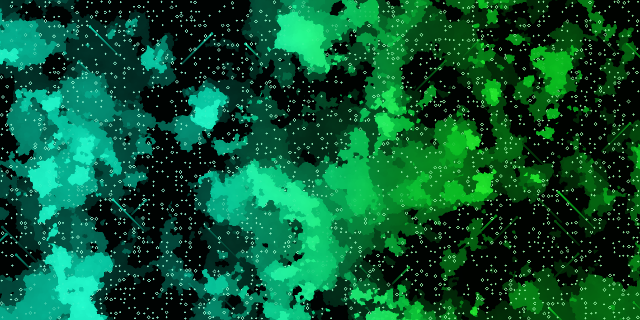
Reproduce this background procedurally as a Shadertoy shader.

```glsl
// Jagged layered nebula from teal to green, with diamond stars and diagonal streaks.

const int CLOUD_LAYERS = 7;
const int STREAKS = 44;
const float STAR_GRID = 68.0;
const float CHIP_GRID = 105.0;

float hash1(vec2 p) {
    vec3 q = fract(p.xyx * 0.1031);
    q += dot(q, q.yzx + 33.33);
    return fract((q.x + q.y) * q.z);
}

vec2 hash2(vec2 p) {
    return vec2(hash1(p + 11.7), hash1(p + 53.2));
}

float valueNoise(vec2 p) {
    vec2 i = floor(p), f = fract(p);
    f = f * f * (3.0 - 2.0 * f);
    float bottom = mix(hash1(i), hash1(i + vec2(1, 0)), f.x);
    float top = mix(hash1(i + vec2(0, 1)), hash1(i + vec2(1, 1)), f.x);
    return mix(bottom, top, f.y);
}

float fbm(vec2 p) {
    float sum = 0.0, amp = 1.0, total = 0.0;
    for (int i = 0; i < 5; i++) {
        sum += amp * valueNoise(p);
        total += amp;
        amp *= 0.58;
        p = mat2(1.6, 1.2, -1.2, 1.6) * p + 7.3;
    }
    return sum / total;
}

// Pulls points toward the nearest scattered site, which chips the outlines
vec2 chip(vec2 p, float grid) {
    vec2 q = p * grid, cell = floor(q), site = q;
    float best = 9.0;
    for (int y = -1; y <= 1; y++)
    for (int x = -1; x <= 1; x++) {
        vec2 c = cell + vec2(x, y);
        vec2 s = c + hash2(c);
        float d = dot(q - s, q - s);
        if (d < best) { best = d; site = s; }
    }
    return mix(p, site / grid, 0.75);
}

// Brightness of overlapping patches, painted from dark to light
float clouds(vec2 p, float bias) {
    vec2 q = chip(p, CHIP_GRID);
    float baseHeight = fbm(q * 4.4 + 4.0);
    float light = 0.012;
    for (int i = 0; i < CLOUD_LAYERS; i++) {
        float k = float(i);
        float ownHeight = fbm(q * 6.5 + vec2(17.3, 9.1) * (k + 1.0));
        float height = mix(baseHeight, ownHeight, 0.48) + bias - 0.513 - 0.022 * k;
        float shade = mix(0.17, 0.93, k / float(CLOUD_LAYERS - 1)) + 0.4 * height;
        light = mix(light, shade, 0.92 * step(0.0, height));
    }
    return light;
}

// Scattered dots and hollow diamonds
float stars(vec2 p, float grid, float px) {
    vec2 cell = floor(p * grid);
    vec2 center = (cell + mix(vec2(0.3), vec2(0.7), hash2(cell))) / grid;
    float kind = hash1(cell + 91.0);
    float d = abs(p.x - center.x) + abs(p.y - center.y);
    float shape = kind < 0.08 ? abs(d - 0.0046) - 0.0012 : d - 0.0033;
    return step(kind, 0.29) * (1.0 - smoothstep(-0.5 * px, 0.7 * px, shape));
}

// Diagonal trails with a bright head and a fading tail
float streaks(vec2 p, float aspect, float px) {
    float light = 0.0;
    for (int i = 0; i < STREAKS; i++) {
        vec2 id = vec2(float(i) * 3.7, 5.0);
        vec2 head = hash2(id) * vec2(aspect, 1.0);
        vec2 dir = vec2(hash1(id + 2.0) < 0.5 ? 1.0 : -1.0, -1.0) * 0.7071;
        float len = mix(0.05, 0.19, hash1(id + 4.0));
        vec2 v = p - head;
        float along = clamp(dot(v, dir), 0.0, len);
        float d = length(v - dir * along) - 0.003;
        float headDist = length(v) - 0.0045;
        float trail = (1.0 - smoothstep(-0.5 * px, 0.5 * px, d)) * (1.0 - 0.6 * along / len);
        float tip = 1.0 - smoothstep(-0.5 * px, 0.5 * px, headDist);
        light = max(light, max(trail, tip) * mix(0.25, 0.85, hash1(id + 6.0)));
    }
    return light;
}

void mainImage(out vec4 fragColor, in vec2 fragCoord) {
    float px = 1.0 / iResolution.y;
    float aspect = iResolution.x * px;
    vec2 p = fragCoord * px;
    float across = p.x / aspect;

    // Four samples smooth the chipped outlines
    float bias = mix(0.016, -0.013, across);
    float light = 0.0;
    for (int i = 0; i < 4; i++) {
        vec2 offset = vec2(i % 2, i / 2) * 0.5 - 0.25;
        light += 0.25 * clouds(p + offset * px, bias);
    }

    // Hue runs from teal to green, with pale highlights
    float blend = smoothstep(0.28, 0.78, across + 0.12 * (fbm(p * 2.0 + 31.0) - 0.5));
    vec3 hue = mix(vec3(0.03, 0.98, 0.80), vec3(0.04, 0.92, 0.15), blend);
    float glow = max(light, streaks(p, aspect, px));
    vec3 color = hue * glow + vec3(0.12, 0.05, 0.04) * smoothstep(0.75, 1.0, glow);

    // Stars fade over the brightest patches
    float visible = 1.0 - 0.85 * smoothstep(0.5, 0.8, light);
    vec3 starColor = mix(hue, vec3(0.85, 1.0, 0.88), 0.7);
    color = mix(color, starColor, 0.88 * visible * stars(p, STAR_GRID, px));
    fragColor = vec4(clamp(color, 0.0, 1.0), 1.0);
}
```
